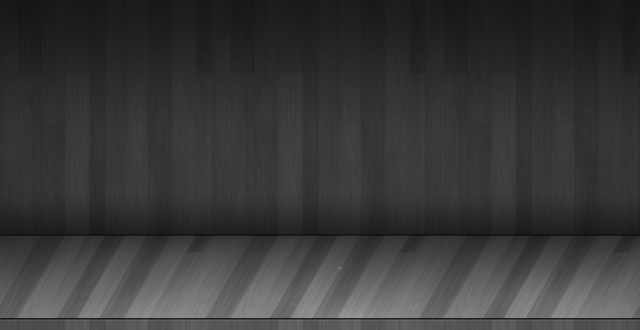
A Shadertoy shader for this background:

```glsl
// A dim room of charcoal timber: an upright plank wall, a slanted plank floor
// and a narrow front lip. Planks repeat in groups of ten; their grain comes from
// stretched value noise, and smooth light curves shade each surface.

#define ASPECT 1.939
#define FLOOR_TOP 0.288
#define LIP_TOP 0.034
#define PLANK_WIDTH 0.0646
#define FLOOR_SLANT 0.58
#define WALL_LIGHT 0.222
#define FLOOR_LIGHT 0.52
#define LIP_LIGHT 0.34
#define TONE_CONTRAST 0.15
#define GRAIN_CONTRAST 0.17
#define SEAM_DEPTH 0.05

const int GROUP = 10;
const float WALL_UPPER[GROUP] = float[](0.0, -0.7, 0.1, 0.0, -0.5, 0.1, 0.3, -0.3, 0.1, -0.7);
const float WALL_LOWER[GROUP] = float[](0.1, -0.1, -0.3, 0.6, -0.5, 0.3, 0.5, -0.3, 0.2, 0.1);
const float FLOOR_TONE[GROUP] = float[](0.4, 0.2, -1.0, 0.4, 0.1, -1.1, 0.5, -0.6, 0.6, 0.1);

float hash(vec2 p) {
    return fract(sin(dot(p, vec2(127.1, 311.7))) * 43758.5453);
}

float noise(vec2 p) {
    vec2 cell = floor(p), f = fract(p);
    f = f * f * (3.0 - 2.0 * f);
    float low = mix(hash(cell), hash(cell + vec2(1, 0)), f.x);
    float high = mix(hash(cell + vec2(0, 1)), hash(cell + vec2(1, 1)), f.x);
    return mix(low, high, f.y);
}

int wrapIndex(float id) {
    return int(mod(id + 0.5, float(GROUP)));
}

// Wall boards change tone at a butt joint; odd boards are joined higher up.
float wallTone(float id, float y, float px) {
    int i = wrapIndex(id);
    float joint = i % 2 == 1 ? 0.778 : 0.63;
    return mix(WALL_LOWER[i], WALL_UPPER[i], smoothstep(joint - px, joint + px, y));
}

// Floor boards are dark beyond a joint on the last board of each group.
float floorTone(float id, float y, float px) {
    int i = wrapIndex(id);
    float joint = smoothstep(0.235 - px, 0.235 + px, y);
    return FLOOR_TONE[i] - (i == GROUP - 1 ? 1.2 * joint : 0.0);
}

// Fine fibres plus the curved growth rings of each board.
float grain(float across, float along) {
    float u = fract(across) - 0.5;
    float seed = float(wrapIndex(floor(across))) * 17.3;
    float fibre = noise(vec2(u * 13.0 + seed, along * 12.0)) - 0.5;
    float pore = noise(vec2(u * 30.0 + seed, along * 42.0)) - 0.5;
    float field = noise(vec2(u * 2.6 + seed, along * 6.5)) + u * u;
    float rings = sin(field * 36.0) * smoothstep(0.5, 0.2, abs(u));
    return 0.4 * fibre + 0.28 * pore + 0.14 * rings;
}

// Relative brightness of the boards, with soft seams between neighbours.
float boards(float x, float y, bool onFloor, float px) {
    float across = x / PLANK_WIDTH;
    // Uneven board widths, fixed within each group
    across += 0.16 * sin(across * 1.2566) + 0.1 * sin(across * 2.5133 + 1.0);
    float edge = floor(across + 0.5);
    float gap = (across - edge) * PLANK_WIDTH;
    float leftTone = onFloor ? floorTone(edge - 1.0, y, px) : wallTone(edge - 1.0, y, px);
    float rightTone = onFloor ? floorTone(edge, y, px) : wallTone(edge, y, px);
    float blend = 1.2 * px + (onFloor ? 0.003 : 0.0);
    float tone = mix(leftTone, rightTone, smoothstep(-blend, blend, gap));
    tone += 0.7 * (noise(vec2(mod(across, 10.0) * 1.7, y * 5.0)) - 0.5);
    float seam = SEAM_DEPTH * smoothstep(0.0015 + px, 0.0, abs(gap));
    return 1.0 + TONE_CONTRAST * tone + GRAIN_CONTRAST * grain(across, y) - seam;
}

float wallLight(float y) {
    float fade = mix(0.098, WALL_LIGHT, smoothstep(1.06, 0.54, y));
    return fade * mix(0.53, 1.0, smoothstep(0.27, 0.43, y));
}

float floorLight(float y) {
    float depth = clamp((FLOOR_TOP - y) / (FLOOR_TOP - LIP_TOP), 0.0, 1.0);
    return mix(0.18, FLOOR_LIGHT, depth);
}

float line(float y, float center, float halfWidth, float px) {
    return smoothstep(halfWidth + px, halfWidth, abs(y - center));
}

void mainImage(out vec4 fragColor, in vec2 fragCoord) {
    vec2 uv = fragCoord / iResolution.xy;
    vec2 p = uv * vec2(ASPECT, 1.0);
    float px = 1.0 / iResolution.y;

    // Three timber surfaces
    float floorX = p.x + FLOOR_SLANT * (FLOOR_TOP - p.y);
    float wall = wallLight(p.y) * boards(p.x, p.y, false, px);
    float ground = floorLight(p.y) * boards(floorX, p.y, true, px);
    float lip = LIP_LIGHT * boards(p.x, p.y, false, px);

    // Uneven light and a small pale fleck on the floor
    ground *= 0.92 + 0.16 * noise(vec2(floorX * 6.0, p.y * 9.0));
    ground += 0.12 * smoothstep(0.008, 0.0, length(p - vec2(1.03, 0.187)));

    float shade = mix(ground, wall, smoothstep(-px, px, p.y - FLOOR_TOP));
    shade = mix(lip, shade, smoothstep(-px, px, p.y - LIP_TOP));

    // Dark creases, the lit rim of the lip and gentle side falloff
    shade *= 1.0 - 0.6 * line(p.y, FLOOR_TOP, 0.0005, px);
    shade *= 1.0 - 0.75 * line(p.y, LIP_TOP, 0.0005, px);
    shade += 0.05 * line(p.y, LIP_TOP - 0.005, 0.0005, px);
    float side = abs(uv.x - 0.5) * 2.0;
    shade *= 1.03 - 0.14 * side * side;

    fragColor = vec4(vec3(clamp(shade, 0.0, 1.0)), 1.0);
}
```
